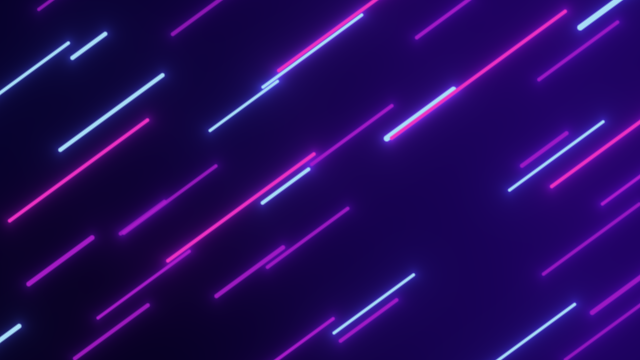
A Shadertoy shader for this background:

```glsl
// Neon light streaks, all slanted one way, glowing over a deep indigo gradient.

// Layout (lengths are in canvas heights)
const int   STREAK_COUNT = 41;
const int   COLOUR_CYCLE = 9;                  // 1 pink, 3 cyan, 5 violet per cycle
const float SLANT        = 0.631;              // radians above horizontal
const vec2  SCATTER_STEP = vec2(0.75488, 0.56984);
const vec2  SCATTER_FROM = vec2(0.35, 0.40);
const float JITTER       = 0.09;
const vec3  CALM_LOW     = vec3(0.74, 0.27, 0.23);  // centre as canvas share, radius
const vec3  CALM_HIGH    = vec3(0.31, 0.82, 0.17);

// Streak shape
const vec2  PINK_LENGTH   = vec2(0.46, 0.66);
const vec2  CYAN_LENGTH   = vec2(0.09, 0.42);
const vec2  VIOLET_LENGTH = vec2(0.14, 0.36);
const vec2  HALF_WIDTH    = vec2(0.0042, 0.0085);
const float EDGE_SOFTNESS = 0.0032;

// Glow: strength and reach of the tight halo and of the wide haze
const vec2 HALO = vec2(0.30, 0.013);
const vec2 HAZE = vec2(0.075, 0.060);

// Colours
const vec3 BACK_DARK   = vec3(0.025, 0.004, 0.165);
const vec3 BACK_BRIGHT = vec3(0.105, 0.006, 0.360);
const vec3 PINK        = vec3(0.93, 0.19, 0.76);
const vec3 CYAN        = vec3(0.66, 0.87, 0.97);
const vec3 VIOLET      = vec3(0.68, 0.11, 0.80);
const vec3 PINK_GLOW   = vec3(0.75, 0.06, 0.75);
const vec3 CYAN_GLOW   = vec3(0.26, 0.34, 0.85);
const vec3 VIOLET_GLOW = vec3(0.48, 0.04, 0.72);

float hash(float n)
{
    return fract(sin(n * 12.9898 + 4.137) * 43758.547);
}

// Distance to a level segment of the given half length, centred at zero
float segmentDistance(vec2 p, float halfLength)
{
    return length(vec2(max(abs(p.x) - halfLength, 0.0), p.y));
}

bool isCalm(vec2 centre, vec3 zone, float aspect)
{
    return distance(centre, zone.xy * vec2(aspect, 1.0)) < zone.z;
}

vec3 background(vec2 share)
{
    float light = smoothstep(0.05, 0.95, share.x + 0.12 * (share.y - 0.5));
    float corner = 1.0 - smoothstep(0.0, 0.55, distance(share, vec2(0.12, 0.1)));
    return mix(BACK_DARK, BACK_BRIGHT, light) * (1.0 - 0.3 * corner);
}

void mainImage(out vec4 fragColor, in vec2 fragCoord)
{
    float aspect = iResolution.x / iResolution.y;
    vec2 p = fragCoord / iResolution.y;
    vec2 along = vec2(cos(SLANT), sin(SLANT));
    vec2 across = vec2(-along.y, along.x);
    float soft = max(EDGE_SOFTNESS, 0.75 / iResolution.y);

    vec3 glow = vec3(0.0);
    vec3 cores = vec3(0.0);
    float cover = 0.0;

    for (int i = 0; i < STREAK_COUNT; i++)
    {
        // Evenly scattered centre with a little jitter
        float id = float(i);
        vec2 jitter = vec2(hash(id + 0.31), hash(id + 57.7)) - 0.5;
        vec2 centre = fract(SCATTER_FROM + id * SCATTER_STEP) + JITTER * jitter;
        centre = (centre * 1.06 - 0.03) * vec2(aspect, 1.0);
        if (isCalm(centre, CALM_LOW, aspect) || isCalm(centre, CALM_HIGH, aspect)) continue;

        // Colour family
        int kind = i % COLOUR_CYCLE;
        bool pink = kind == 0;
        bool cyan = kind == 2 || kind == 4 || kind == 7;
        vec3 core = pink ? PINK : cyan ? CYAN : VIOLET;
        vec3 tint = pink ? PINK_GLOW : cyan ? CYAN_GLOW : VIOLET_GLOW;
        vec2 span = pink ? PINK_LENGTH : cyan ? CYAN_LENGTH : VIOLET_LENGTH;

        // Size and brightness; only the shorter families grow thick
        float thick = pink ? 0.15 : pow(hash(id + 23.9), 3.0);
        float halfWidth = mix(HALF_WIDTH.x, HALF_WIDTH.y, thick);
        float halfLength = 0.5 * mix(span.x, span.y, hash(id + 91.3)) * (1.0 - 0.4 * thick);
        float power = pink || cyan ? 1.0 : mix(0.7, 1.0, hash(id + 140.1));

        vec2 q = p - centre;
        float d = segmentDistance(vec2(dot(q, along), dot(q, across)), halfLength);
        float outside = max(d - halfWidth, 0.0);

        glow += tint * power * (HALO.x * exp(-outside / HALO.y) + HAZE.x * exp(-outside / HAZE.y));
        float mask = power * (1.0 - smoothstep(halfWidth - soft, halfWidth + soft, d));
        cores = mix(cores, core, mask);
        cover = mix(cover, 1.0, mask);
    }

    // Cores are premultiplied by their cover
    vec3 colour = background(p / vec2(aspect, 1.0)) + glow;
    colour = colour * (1.0 - cover) + cores;
    fragColor = vec4(clamp(colour, 0.0, 1.0), 1.0);
}
```
